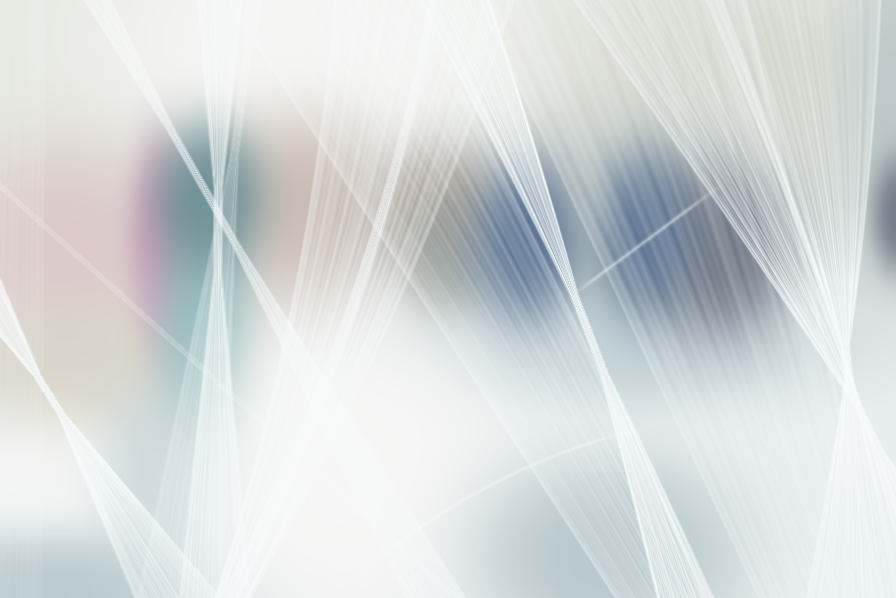
A WebGL 1 fragment shader for this background:

```glsl
precision highp float;
// Soft out-of-focus colour field crossed by translucent white veils.
// The field is layered flat-topped glows; each veil is a ruled fan of fibres
// spanned between an interval on the top edge and one on the bottom edge.

uniform vec2 u_resolution;

const float ASPECT = 1.5;          // layout width in canvas heights
const float FIBRES = 34.0;         // fibres across one veil
const float FIBRE_CONTRAST = 0.85;
const float MIN_WIDTH = 0.014;     // veil width where it twists
const float DENSE_WIDTH = 0.055;   // width below which a veil is fully dense
const float RIM_WIDTH = 0.007;     // bright seam along veil borders
const vec3 VEIL = vec3(0.97, 0.985, 0.985);
const vec3 SKY = vec3(0.89, 0.90, 0.87);
const vec3 FLOOR = vec3(0.91, 0.93, 0.93);
const vec3 WHITE = vec3(0.97, 0.97, 0.965);
const vec3 STONE = vec3(0.81, 0.82, 0.78);
const vec3 ROSE = vec3(0.85, 0.77, 0.77);
const vec3 CREAM = vec3(0.85, 0.83, 0.77);
const vec3 MAGENTA = vec3(0.78, 0.58, 0.70);
const vec3 TEAL = vec3(0.38, 0.53, 0.56);
const vec3 AQUA = vec3(0.50, 0.68, 0.70);
const vec3 CLAY = vec3(0.77, 0.70, 0.66);
const vec3 BROWN = vec3(0.63, 0.57, 0.53);
const vec3 MOSS = vec3(0.50, 0.55, 0.53);
const vec3 BLUE = vec3(0.33, 0.43, 0.56);
const vec3 SLATE = vec3(0.40, 0.43, 0.49);
const vec3 MIST = vec3(0.74, 0.81, 0.83);

float slope(float cell) {
  return fract(sin(cell * 127.1) * 43758.5) * 2.0 - 1.0;
}

// One-dimensional gradient noise, about -1 to 1
float noise(float x) {
  float cell = floor(x), f = x - cell;
  float u = f * f * f * (f * (f * 6.0 - 15.0) + 10.0);
  return 2.0 * mix(slope(cell) * f, slope(cell + 1.0) * (f - 1.0), u);
}

// Lays a flat-topped elliptical glow over a colour
void glow(inout vec3 col, vec2 p, vec2 centre, vec2 radius, vec3 tint, float amount) {
  float d = length((p - centre) / radius);
  col = mix(col, tint, amount * exp(-d * d * d));
}

// Ruled fan between two intervals; it twists where its borders cross
void veil(inout vec3 col, vec2 p, vec2 top, vec2 base, float bend, float amount) {
  float s = 1.0 - p.y;
  vec2 border = mix(top, base, s) + bend * 4.0 * s * p.y;
  float span = border.y - border.x;
  float width = max(abs(span), MIN_WIDTH);
  float side = span < 0.0 ? -1.0 : 1.0;
  float t = side * (p.x - 0.5 * (border.x + border.y)) / width + 0.5;
  float inset = min(t, 1.0 - t) * width;
  float soft = max(0.003, 1.0 / u_resolution.y);
  float inside = smoothstep(-soft, soft, inset);
  float detail = 1.0 - smoothstep(0.35, 1.1, FIBRES / (width * u_resolution.y));
  float seed = top.x * 91.0;
  float strands = noise(t * FIBRES + seed) * detail + 0.6 * noise(t * 11.0 + seed);
  float density = clamp(DENSE_WIDTH / width, 0.22, 0.8);
  float rim = 0.4 * exp(-max(inset, 0.0) / RIM_WIDTH);
  float light = density * (0.75 + FIBRE_CONTRAST * strands) + rim;
  col = mix(col, VEIL, clamp(amount * inside * light, 0.0, 0.95));
}

// Thin arc from a to b, lifted in the middle, with fading ends
void thread(inout vec3 col, vec2 p, vec2 a, vec2 b, float lift, float amount) {
  vec2 ab = b - a;
  float h = dot(p - a, ab) / dot(ab, ab);
  float off = dot(p - a, normalize(vec2(-ab.y, ab.x))) - lift * 4.0 * h * (1.0 - h);
  float ends = smoothstep(0.0, 0.2, h) * smoothstep(1.0, 0.7, h);
  col = mix(col, VEIL, amount * ends * exp(-off * off / 0.00001));
}

vec3 field(vec2 p) {
  vec3 c = mix(FLOOR, SKY, smoothstep(0.3, 0.8, p.y));
  // Upper light and pale greys
  glow(c, p, vec2(1.16, 0.84), vec2(0.44, 0.24), STONE, 0.9);
  glow(c, p, vec2(1.50, 0.82), vec2(0.10, 0.30), MIST * 0.94, 0.7);
  glow(c, p, vec2(0.53, 0.93), vec2(0.42, 0.25), WHITE, 0.9);
  // Left side
  glow(c, p, vec2(0.10, 0.58), vec2(0.24, 0.19), ROSE, 0.85);
  glow(c, p, vec2(0.14, 0.38), vec2(0.24, 0.13), CREAM, 0.85);
  glow(c, p, vec2(0.06, 0.19), vec2(0.24, 0.12), WHITE, 0.7);
  glow(c, p, vec2(0.06, 0.01), vec2(0.36, 0.10), MIST * 0.96, 0.9);
  glow(c, p, vec2(0.29, 0.20), vec2(0.12, 0.17), MIST, 0.8);
  glow(c, p, vec2(0.265, 0.60), vec2(0.05, 0.17), MAGENTA, 0.75);
  // Central band
  glow(c, p, vec2(0.52, 0.63), vec2(0.16, 0.18), CLAY, 0.85);
  glow(c, p, vec2(0.345, 0.45), vec2(0.085, 0.19), AQUA, 0.85);
  glow(c, p, vec2(0.35, 0.67), vec2(0.095, 0.13), TEAL, 0.85);
  glow(c, p, vec2(1.04, 0.60), vec2(0.38, 0.18), MIST * 0.87, 0.75);
  glow(c, p, vec2(1.06, 0.42), vec2(0.36, 0.10), MIST, 0.75);
  glow(c, p, vec2(0.73, 0.64), vec2(0.10, 0.12), BROWN, 0.8);
  glow(c, p, vec2(0.75, 0.57), vec2(0.075, 0.11), MOSS, 0.7);
  glow(c, p, vec2(0.875, 0.59), vec2(0.09, 0.14), BLUE, 0.92);
  glow(c, p, vec2(1.20, 0.58), vec2(0.13, 0.15), SLATE, 0.9);
  glow(c, p, vec2(1.08, 0.61), vec2(0.08, 0.14), BLUE, 0.85);
  glow(c, p, vec2(1.51, 0.64), vec2(0.05, 0.10), SLATE, 0.85);
  // Lower light
  glow(c, p, vec2(0.58, 0.20), vec2(0.28, 0.32), WHITE, 0.95);
  glow(c, p, vec2(1.02, 0.07), vec2(0.23, 0.17), MIST * 0.95, 0.9);
  return c;
}

void main() {
  vec2 p = gl_FragCoord.xy / u_resolution * vec2(ASPECT, 1.0);
  vec3 c = field(p);
  // Wide faint veils
  veil(c, p, vec2(0.38, 0.70), vec2(1.03, 1.19), 0.0, 0.75);
  veil(c, p, vec2(0.80, 1.25), vec2(1.27, 1.48), 0.0, 0.7);
  veil(c, p, vec2(0.56, 0.86), vec2(0.36, 0.42), 0.03, 0.9);
  veil(c, p, vec2(0.00, 0.075), vec2(-0.04, 0.07), 0.0, 0.2);
  veil(c, p, vec2(0.44, 0.41), vec2(0.23, 0.37), 0.0, 0.35);
  veil(c, p, vec2(-0.35, -0.34), vec2(0.76, 0.77), 0.0, 0.25);
  // Bright twisted ribbons
  veil(c, p, vec2(-0.195, -0.477), vec2(0.225, 0.37), 0.0, 1.0);
  veil(c, p, vec2(0.33, 0.406), vec2(0.42, 0.30), 0.0, 0.75);
  veil(c, p, vec2(0.186, 0.14), vec2(0.68, 0.78), 0.0, 0.7);
  veil(c, p, vec2(0.72, 0.73), vec2(0.37, 0.40), 0.04, 0.6);
  veil(c, p, vec2(0.70, 0.82), vec2(1.195, 1.10), 0.01, 0.9);
  veil(c, p, vec2(0.96, 1.21), vec2(1.64, 1.54), 0.01, 0.9);
  veil(c, p, vec2(1.18, 1.475), vec2(1.54, 1.35), 0.02, 1.0);
  // Stray threads
  thread(c, p, vec2(0.56, 0.0), vec2(1.15, 0.30), 0.05, 0.4);
  thread(c, p, vec2(0.95, 0.50), vec2(1.22, 0.70), 0.0, 0.45);
  gl_FragColor = vec4(c, 1.0);
}
```
